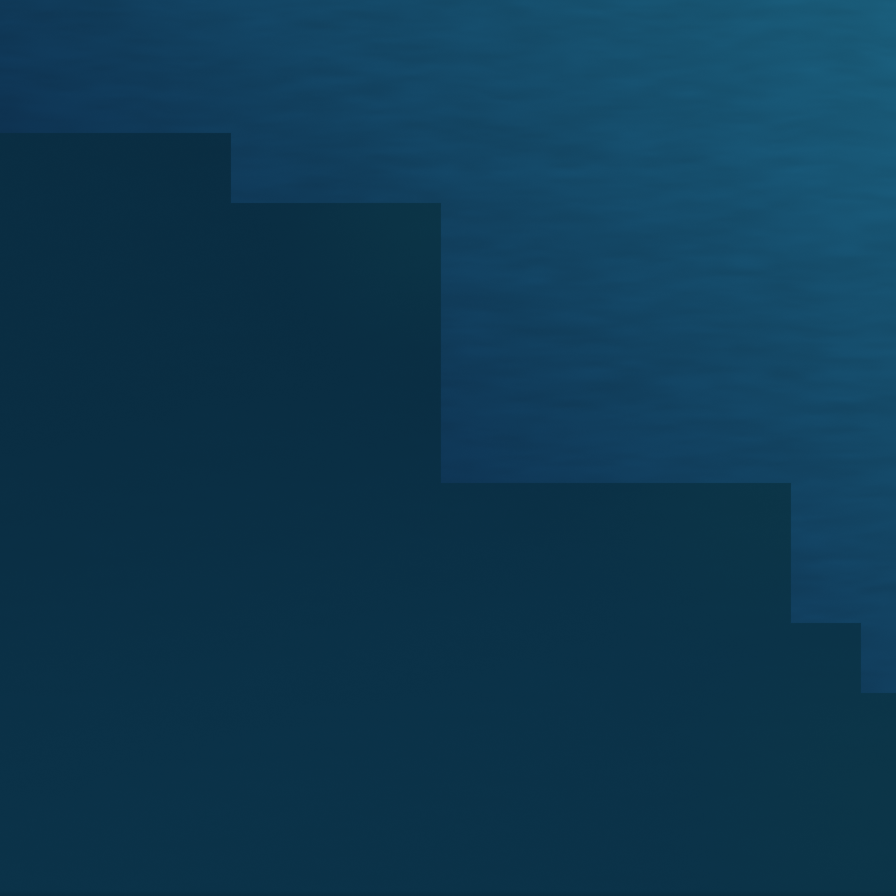
Give the GLSL for this background, as a Shadertoy shader.

```glsl
// Dark stepped blocks in front of softly rippled deep blue water, lit from the upper right.

const float CELL = 0.078125;                 // side of one stair unit
const vec2 GRID_ORIGIN = vec2(0.0234, -0.0078);

const vec3 WATER_DEEP = vec3(0.055, 0.203, 0.325);
const vec3 WATER_LIT = vec3(0.101, 0.368, 0.485);
const vec3 BLOCK_DARK = vec3(0.038, 0.178, 0.260);
const vec3 BLOCK_BLUE = vec3(0.042, 0.197, 0.284);
const vec3 BLOCK_TEAL = vec3(0.046, 0.212, 0.282);

// Sine-free hash from a lattice point to 0..1
float hash(vec2 p) {
    vec3 q = fract(vec3(p.xyx) * 0.1031);
    q += dot(q, q.yzx + 33.33);
    return fract((q.x + q.y) * q.z);
}

// Smooth value noise
float noise(vec2 p) {
    vec2 cell = floor(p);
    vec2 f = fract(p);
    f = f * f * (3.0 - 2.0 * f);
    float low = mix(hash(cell), hash(cell + vec2(1.0, 0.0)), f.x);
    float high = mix(hash(cell + vec2(0.0, 1.0)), hash(cell + vec2(1.0, 1.0)), f.x);
    return mix(low, high, f.y);
}

// Flat, stretched wavelets, centred on zero
float ripples(vec2 p) {
    vec2 scale = vec2(17.0, 80.0);
    float sum = 0.0;
    float weight = 0.5;
    p.y += 0.008 * noise(p * vec2(14.0, 9.0));
    for (int i = 0; i < 3; i++) {
        sum += weight * (noise(p * scale + float(i) * 19.7) - 0.5);
        scale *= 1.7;
        weight *= 0.6;
    }
    return sum;
}

// Coverage of the area left of and below a grid corner
float blockCover(vec2 p, vec2 gridCorner, float blur) {
    vec2 d = p - (GRID_ORIGIN + CELL * gridCorner);
    return 1.0 - smoothstep(-blur, blur, max(d.x, d.y));
}

// Union of all stair blocks
float stairCover(vec2 p, float blur) {
    vec2 corners[5] = vec2[5](vec2(3.0, 11.0), vec2(6.0, 10.0),
        vec2(11.0, 6.0), vec2(12.0, 4.0), vec2(14.0, 3.0));
    float cover = 0.0;
    for (int i = 0; i < 5; i++) {
        cover = max(cover, blockCover(p, corners[i], blur));
    }
    return cover;
}

// Round soft glow around a centre
float glow(vec2 p, vec2 centre, float radius) {
    return 1.0 - smoothstep(0.0, radius, length(p - centre));
}

// Diagonal light with fine ripples
vec3 waterColour(vec2 p) {
    float light = clamp(0.87 * p.x + p.y - 0.87, -0.05, 1.0);
    vec3 colour = mix(WATER_DEEP, WATER_LIT, light);
    float drift = noise(p * vec2(3.0, 5.0)) - 0.5;
    return colour * (1.0 + 0.13 * ripples(p) + 0.03 * drift);
}

// Nearly flat blocks with faint tints at the lower part and outer corners
vec3 blockColour(vec2 p) {
    float depth = smoothstep(0.25, -0.35, p.y - 0.35 - 0.25 * p.x);
    vec3 colour = mix(BLOCK_DARK, BLOCK_BLUE, depth);
    float tint = glow(p, vec2(0.49, 0.77), 0.22);
    tint = max(tint, glow(p, vec2(0.88, 0.46), 0.28));
    tint = max(tint, glow(p, vec2(1.0, 0.12), 0.32));
    colour = mix(colour, BLOCK_TEAL, 0.75 * tint);
    colour *= 1.0 + 0.015 * ripples(p);
    return colour * mix(0.9, 1.0, smoothstep(0.0, 0.008, p.y));
}

void mainImage(out vec4 fragColor, in vec2 fragCoord) {
    vec2 p = fragCoord / iResolution.xy;
    float blur = 0.75 / iResolution.y;
    vec3 colour = mix(waterColour(p), blockColour(p), stairCover(p, blur));

    // Fine dither keeps the dark gradients smooth
    colour += (hash(fragCoord) - 0.5) / 255.0;
    fragColor = vec4(colour, 1.0);
}
```
